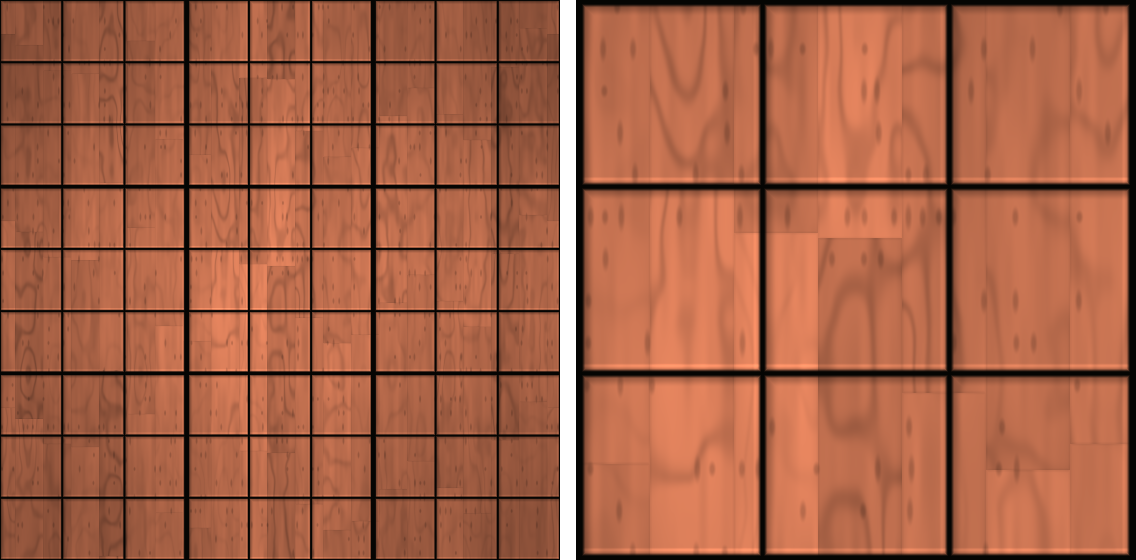
Left, the full canvas; right, a detail of the centre.
Write a WebGL 1 fragment shader that draws this pattern.

```glsl
precision highp float;
// Reddish wooden panel of nine by nine bevelled squares, grouped in threes by heavier black grooves.

#define TILES 9.0
#define GROUP 3.0
#define PLANKS 20.0
#define BOARDS 3.0
#define WOOD vec3(0.835, 0.483, 0.343)
#define GROOVE vec3(0.02, 0.02, 0.012)
#define THIN_HALF 0.0015
#define THICK_HALF vec2(0.0042, 0.0030)
#define SOFT 0.0017
#define EDGE_LIGHT 0.66
#define GRAIN 0.17

uniform vec2 u_resolution;

float hash(vec2 p) {
  return fract(sin(dot(p, vec2(127.1, 311.7))) * 43758.5453);
}

// Value noise over the unit canvas; a whole-number frequency makes it wrap.
float wrapNoise(vec2 uv, vec2 freq, float seed) {
  vec2 p = uv * freq;
  vec2 cell = floor(p);
  vec2 f = fract(p);
  f = f * f * (3.0 - 2.0 * f);
  vec2 lo = mod(cell, freq) + seed;
  vec2 hi = mod(cell + 1.0, freq) + seed;
  return mix(mix(hash(lo), hash(vec2(hi.x, lo.y)), f.x),
             mix(hash(vec2(lo.x, hi.y)), hash(hi), f.x), f.y);
}

// Short dark pores, one at most in each cell.
float flecks(vec2 uv, vec2 freq) {
  vec2 p = uv * freq;
  vec2 id = mod(floor(p), freq);
  float h = hash(id + 5.3);
  vec2 centre = vec2(0.35 + 0.3 * hash(id + 9.1), 0.5);
  vec2 q = (fract(p) - centre) / vec2(0.3, 0.2 + 0.25 * hash(id + 2.7));
  return step(0.82, h) * (1.0 - smoothstep(0.2, 1.0, length(q)));
}

// Brightness of the wood: staggered boards, contour figure, streaks and pores.
float woodTone(vec2 uv, float px) {
  float across = uv.x * PLANKS + 0.45;
  float column = mod(floor(across), PLANKS);
  float along = uv.y * BOARDS + hash(vec2(column, 3.7));
  float board = mod(floor(along), BOARDS);
  vec2 id = vec2(column, board);
  float seed = floor(hash(id + 1.3) * 90.0);

  // Closed, stretched contours suggest cathedral figure and knots.
  float field = wrapNoise(uv, vec2(40.0, 9.0), seed)
              + 0.16 * wrapNoise(uv, vec2(80.0, 36.0), seed + 7.0);
  float rings = pow(0.5 + 0.5 * sin(field * 19.0), 4.0);
  float figure = rings * mix(0.2, 1.0, pow(hash(id + 6.1), 2.0));

  float streak = wrapNoise(uv, vec2(90.0, 5.0), seed + 11.0) - 0.5;
  float fibre = wrapNoise(uv, vec2(220.0, 18.0), 31.0) - 0.5;

  // Fine joints between boards.
  vec2 joint = (0.5 - abs(fract(vec2(across, along)) - 0.5)) / vec2(PLANKS, BOARDS);
  float seam = 1.0 - smoothstep(0.0, max(0.0016, px), min(joint.x, joint.y));

  float tone = mix(0.91, 1.06, hash(id + 4.9));
  tone *= 1.0 - GRAIN * figure + 0.09 * streak + 0.08 * fibre;
  return tone * (1.0 - 0.17 * flecks(uv, vec2(110.0, 40.0))) * (1.0 - 0.05 * seam);
}

void main() {
  vec2 uv = gl_FragCoord.xy / u_resolution;
  float px = 1.0 / min(u_resolution.x, u_resolution.y);

  // Nearest groove on each axis; the outer border stays thin.
  vec2 line = floor(uv * TILES + 0.5);
  vec2 side = uv - line / TILES;
  vec2 heavy = (1.0 - step(0.5, mod(line, GROUP)))
             * step(0.5, line) * step(line, vec2(TILES - 0.5));
  vec2 away = abs(side) - mix(vec2(THIN_HALF), THICK_HALF, heavy);

  // Light falls off smoothly towards the border and wraps across it.
  vec2 falloff = cos(3.14159 * uv);
  float light = mix(1.0, EDGE_LIGHT, 0.5 * dot(falloff, falloff));
  vec3 colour = WOOD * light * woodTone(uv, px);

  // Bevel: lit lower and right rims, shaded upper and left rims.
  vec2 lit = vec2(step(side.x, 0.0), step(0.0, side.y));
  vec2 rim = 1.0 - smoothstep(0.0, max(0.0017, px), abs(away - 0.0030));
  vec2 shade = (1.0 - smoothstep(0.0, 0.0070, away)) * (1.0 - lit);
  colour *= 1.0 + dot(rim * lit, vec2(0.09, 0.17));
  colour *= 1.0 - 0.28 * max(shade.x, shade.y);

  // Grooves with soft shoulders.
  float blur = max(SOFT, 0.75 * px);
  vec2 cut = 1.0 - smoothstep(-0.5 * blur, blur, away);
  colour = mix(colour, GROOVE, max(cut.x, cut.y));

  gl_FragColor = vec4(colour, 1.0);
}
```
